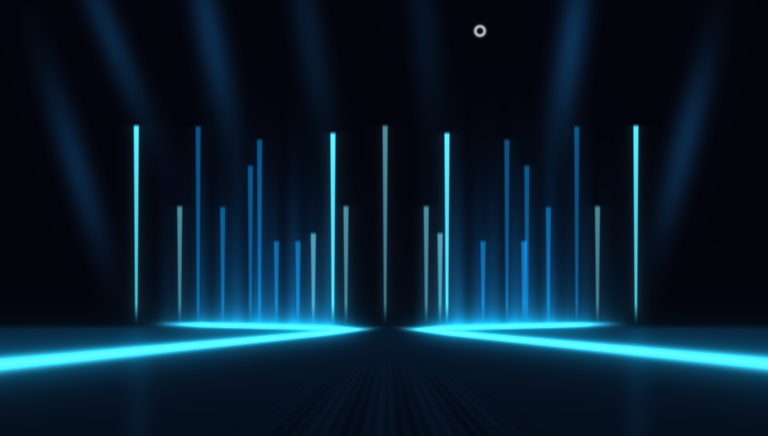
This background is drawn by a Shadertoy shader. Its source:

```glsl
// A dark neon stage: slanted spotlights above, glowing pillars in blue haze,
// and light strips crossing on a glossy floor. Everything is additive light
// built from soft distance profiles, with layered sines for the fine texture.

const float HORIZON = 0.25;
const float CENTRE_X = 0.505;
const float STRIP_SLOPE = 0.17;      // fall of the front strips
const float BACK_SLOPE = 0.045;      // rise of the rear strips
const float BACK_REACH = 0.30;       // half length of the rear strips
const float RAY_WIDTH = 0.021;
const float HAZE_HEIGHT = 0.29;
const vec2 RING_POS = vec2(0.625, 0.929);
const float RING_RADIUS = 0.0105;

const vec3 NIGHT = vec3(0.012, 0.014, 0.045);
const vec3 RAY_BLUE = vec3(0.035, 0.17, 0.27);
const vec3 HAZE_BLUE = vec3(0.025, 0.19, 0.31);
const vec3 MIST_CYAN = vec3(0.06, 0.34, 0.42);
const vec3 DEEP_BLUE = vec3(0.04, 0.38, 0.58);
const vec3 NEON_CYAN = vec3(0.32, 0.90, 0.95);
const vec3 PALE_TEAL = vec3(0.32, 0.58, 0.60);
const vec3 HALO_CYAN = vec3(0.04, 0.46, 0.58);
const vec3 FLOOR_BLUE = vec3(0.015, 0.085, 0.13);

// Pillar pairs: left x, right x, top, brightness
const int PAIRS = 11;
const vec4 PILLARS[PAIRS] = vec4[PAIRS](
    vec4(0.1775, 0.828, 0.712, 1.0), vec4(0.234, 0.778, 0.527, 0.55),
    vec4(0.258, 0.751, 0.710, 0.32), vec4(0.290, 0.714, 0.525, 0.3),
    vec4(0.326, 0.686, 0.620, 0.25), vec4(0.338, 0.660, 0.680, 0.3),
    vec4(0.360, 0.682, 0.447, 0.35), vec4(0.388, 0.629, 0.447, 0.3),
    vec4(0.408, 0.573, 0.465, 0.6), vec4(0.4335, 0.582, 0.695, 1.0),
    vec4(0.4505, 0.555, 0.527, 0.6));

// Spotlights: x at the top edge, lean, middle height, brightness
const int RAYS = 7;
const vec4 SPOTS[RAYS] = vec4[RAYS](
    vec4(0.125, 0.23, 0.92, 0.75), vec4(0.265, 0.115, 0.92, 0.9),
    vec4(0.395, 0.10, 0.92, 0.5), vec4(0.550, 0.05, 0.92, 0.35),
    vec4(0.752, -0.08, 0.90, 1.0), vec4(0.938, -0.14, 0.67, 0.85),
    vec4(0.035, 0.17, 0.62, 0.75));

float bell(float d, float width) {
    d /= width;
    return exp(-d * d);
}

float fadeOut(float a, float b, float v) {
    return 1.0 - smoothstep(a, b, v);
}

// Core and halo of one upright light, tapering towards its foot
float pillar(vec2 uv, float x, float top) {
    float rise = clamp((uv.y - HORIZON) / (top - HORIZON), 0.0, 1.0);
    float halfWidth = mix(0.0016, 0.0034, rise);
    float soft = max(0.0015, 1.0 / iResolution.x);
    float d = abs(uv.x - x);
    float core = fadeOut(halfWidth - soft, halfWidth + soft, d);
    float halo = 0.18 * exp(-d / 0.007);
    float span = fadeOut(top - 0.006, top + 0.006, uv.y)
               * smoothstep(HORIZON, HORIZON + 0.06, uv.y);
    return (core * mix(0.65, 1.0, rise) + halo) * span;
}

vec3 pillarColor(float power) {
    vec3 tint = mix(DEEP_BLUE, PALE_TEAL, smoothstep(0.35, 0.55, power));
    return mix(tint, NEON_CYAN, smoothstep(0.6, 1.0, power));
}

// Strip of light with a white-cyan core
vec3 strip(float d, float thickness, float spread) {
    return NEON_CYAN * bell(d, thickness) + HALO_CYAN * exp(-abs(d) / spread);
}

void mainImage(out vec4 fragColor, in vec2 fragCoord) {
    vec2 uv = fragCoord / iResolution.xy;
    float dx = uv.x - CENTRE_X;
    float side = abs(dx);
    float height = uv.y - HORIZON;
    float aboveFloor = smoothstep(-0.008, 0.008, height);
    vec3 color = NIGHT;

    // Spotlights
    for (int i = 0; i < RAYS; i++) {
        vec4 s = SPOTS[i];
        float d = uv.x - s.x - s.y * (1.0 - uv.y);
        color += RAY_BLUE * s.w * bell(d, RAY_WIDTH) * bell(uv.y - s.z, 0.22);
    }

    // Streaked haze with a dark central gap
    float stage = fadeOut(0.17, 0.36, side) * (0.12 + 0.88 * smoothstep(0.025, 0.10, side));
    float streaks = 0.8 + 0.18 * sin(uv.x * 151.0) + 0.14 * sin(uv.x * 263.0 + 1.7);
    color += HAZE_BLUE * stage * streaks * bell(height, HAZE_HEIGHT) * aboveFloor;
    color += MIST_CYAN * stage * exp(-abs(height) / 0.055) * aboveFloor;

    // Pillars
    for (int i = 0; i < PAIRS; i++) {
        vec4 p = PILLARS[i];
        float light = pillar(uv, p.x, p.z) + pillar(uv, p.y, p.z);
        color += pillarColor(p.w) * light * mix(0.55, 0.9, p.w);
    }
    color += PALE_TEAL * 0.8 * pillar(uv, 0.5015, 0.712);

    // Floor sheen, converging grooves and outer pillar reflections
    float depth = max(-height, 0.0);
    float fan = dx / (depth + 0.01);
    float grooves = sin(fan * 34.0) * sin(fan * 53.0 + 0.8);
    float grooveFade = smoothstep(0.04, 0.16, depth) * fadeOut(0.3, 1.0, abs(fan));
    vec3 floorLight = FLOOR_BLUE * (0.35 + 0.75 * exp(-depth * 6.0));
    floorLight += FLOOR_BLUE * 0.25 * grooves * grooveFade;
    floorLight += FLOOR_BLUE * 0.4 * bell(side - 0.325, 0.018);
    color += floorLight * (1.0 - aboveFloor);

    // Front and rear floor strips
    float reach = side * 2.0;
    float frontD = height + STRIP_SLOPE * side;
    float backD = height + 0.006 - BACK_SLOPE * side;
    color += strip(frontD, mix(0.004, 0.016, reach), mix(0.012, 0.034, reach))
           * smoothstep(0.0, 0.09, side);
    color += strip(backD, 0.0055, 0.014) * 0.85 * smoothstep(0.01, 0.08, side)
           * fadeOut(BACK_REACH - 0.07, BACK_REACH + 0.015, side);

    // Small ring of light
    vec2 ringOffset = (uv - RING_POS) * vec2(iResolution.x / iResolution.y, 1.0);
    float ring = bell(length(ringOffset) - RING_RADIUS, 0.0042);
    color = mix(color, vec3(0.72, 0.76, 0.80), ring);

    fragColor = vec4(min(color, vec3(0.60, 0.98, 1.0)), 1.0);
    fragColor.rgb = mix(fragColor.rgb, color, ring);
}
```
